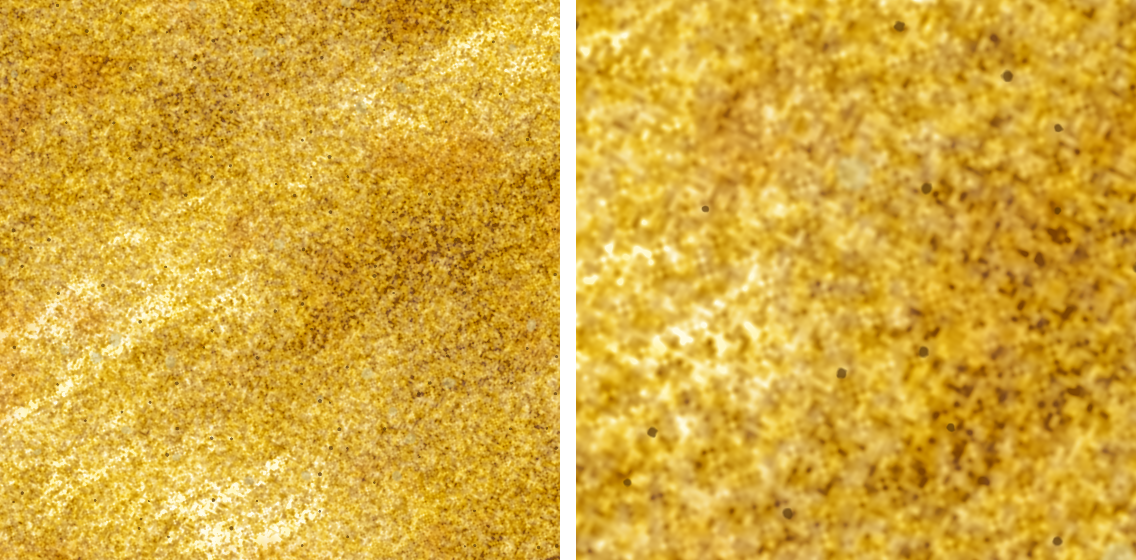
Left, the full canvas; right, a detail of the centre.
A Shadertoy shader for this texture:

```glsl
// Rough gold surface: fine sparkling grain, diagonal glinting streaks and scattered flecks.

const vec3 UMBER  = vec3(0.50, 0.29, 0.02);
const vec3 OCHRE  = vec3(0.71, 0.49, 0.05);
const vec3 BRONZE = vec3(0.80, 0.61, 0.14);
const vec3 GOLD   = vec3(0.87, 0.70, 0.23);
const vec3 LEMON  = vec3(0.94, 0.80, 0.33);
const vec3 CREAM  = vec3(0.97, 0.88, 0.52);
const vec3 SHINE  = vec3(1.00, 0.97, 0.78);
const vec3 STONE  = vec3(0.80, 0.73, 0.50);
const vec3 SOOT   = vec3(0.36, 0.22, 0.03);

const float STREAK_ANGLE = 0.58;   // radians above horizontal
const float COARSE_GRAIN = 150.0;  // grains per canvas height
const float FINE_GRAIN   = 265.0;
const float GRAIN_DEPTH  = 2.4;
const float PATCH_DEPTH  = 1.9;
const float GLINT_DEPTH  = 2.0;
const float BASE_TONE    = -0.12;

float hash(vec2 p) {
    vec3 h = fract(vec3(p.xyx) * 0.1031);
    h += dot(h, h.yzx + 33.33);
    return fract((h.x + h.y) * h.z);
}

mat2 rotation(float a) {
    return mat2(cos(a), -sin(a), sin(a), cos(a));
}

// Value noise centred on zero
float noise(vec2 p) {
    vec2 i = floor(p), f = fract(p);
    f = f * f * (3.0 - 2.0 * f);
    float low  = mix(hash(i), hash(i + vec2(1, 0)), f.x);
    float high = mix(hash(i + vec2(0, 1)), hash(i + vec2(1, 1)), f.x);
    return mix(low, high, f.y) - 0.5;
}

float fbm(vec2 p) {
    float sum = 0.0, amp = 1.0;
    for (int i = 0; i < 4; i++) {
        sum += amp * noise(p);
        p = rotation(0.35) * p * 2.03 + 17.3;
        amp *= 0.5;
    }
    return sum;
}

// Soft ragged blobs, one at most in each cell
float flecks(vec2 p, float chance, float radius) {
    vec2 cell = floor(p);
    vec2 centre = 0.35 + 0.3 * vec2(hash(cell + 5.1), hash(cell + 9.7));
    float size = radius * (0.5 + 0.5 * hash(cell + 3.3));
    float d = length(fract(p) - centre) + 0.2 * radius * noise(p * 9.0);
    return step(hash(cell + 71.0), chance) * (1.0 - smoothstep(0.5 * size, size, d));
}

// Seven golds, one per unit of tone, with zero near the middle
vec3 goldRamp(float tone) {
    float t = tone / 0.9 + 2.8;
    vec3 c = mix(UMBER, OCHRE, clamp(t, 0.0, 1.0));
    c = mix(c, BRONZE, clamp(t - 1.0, 0.0, 1.0));
    c = mix(c, GOLD, clamp(t - 2.0, 0.0, 1.0));
    c = mix(c, LEMON, clamp(t - 3.0, 0.0, 1.0));
    c = mix(c, CREAM, clamp(t - 4.0, 0.0, 1.0));
    return mix(c, SHINE, clamp(t - 5.0, 0.0, 1.0));
}

void mainImage(out vec4 fragColor, in vec2 fragCoord) {
    vec2 uv = fragCoord / iResolution.y;

    // Streak space: x runs along the diagonal, gently warped
    vec2 along = rotation(STREAK_ANGLE) * uv;
    along += 0.03 * vec2(noise(uv * 6.0 + 40.0), noise(uv * 6.0 + 80.0));

    // Broad light and dark patches, with finer streaky relief
    float patches = fbm(along * vec2(2.2, 4.0) + 11.0);
    float relief = noise(along * vec2(32.0, 70.0) + 23.0);

    // Two sizes of grain
    float grain = noise(rotation(0.4) * uv * COARSE_GRAIN + 31.0)
                + noise(rotation(1.1) * uv * FINE_GRAIN + 57.0);

    // Broken highlights gathered in the brighter patches
    float streak = fbm(along * vec2(12.0, 34.0) + 91.0) + 0.25 * grain;
    float glint = smoothstep(0.05, 0.6, streak) * smoothstep(-0.05, 0.4, patches);

    float tone = BASE_TONE + PATCH_DEPTH * patches + 1.2 * relief
               + GRAIN_DEPTH * grain + GLINT_DEPTH * glint;
    vec3 col = goldRamp(tone);

    // Drift between saturated and pale gold, with warm rusty areas
    float paleness = noise(uv * 105.0 + 63.0) + 0.5 * noise(uv * 9.0 + 29.0);
    col += vec3(0.0, 0.04, 0.28) * paleness;
    float rust = smoothstep(0.1, 0.5, fbm(uv * 7.0 + 133.0) - 0.5 * patches);
    col *= mix(vec3(1.0), vec3(0.98, 0.90, 0.72), rust);

    // Pale stony flecks and small dark specks
    col = mix(col, STONE + 0.08 * grain, 0.6 * flecks(along * 21.0, 0.06, 0.32));
    col = mix(col, SOOT, 0.7 * flecks(uv * 62.0 + 7.0, 0.035, 0.30));

    fragColor = vec4(clamp(col, 0.0, 1.0), 1.0);
}
```
